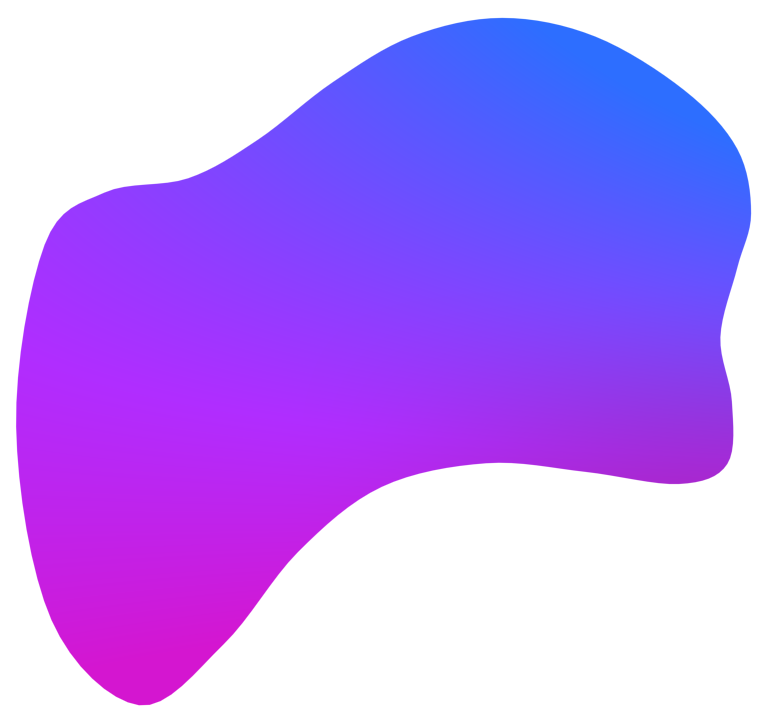
Write a WebGL 2 fragment shader that draws this background.

```glsl
#version 300 es
precision highp float;
// Draws one smooth gradient blob on a white ground.
// A closed Catmull-Rom spline gives the outline, as a signed distance;
// a bent scalar field runs the fill from blue through violet to magenta.

uniform vec2 u_resolution;
out vec4 fragColor;

const vec3 GROUND  = vec3(1.0);
const vec3 BLUE    = vec3(0.176, 0.431, 1.0);
const vec3 INDIGO  = vec3(0.431, 0.306, 1.0);
const vec3 VIOLET  = vec3(0.690, 0.176, 1.0);
const vec3 MAGENTA = vec3(0.831, 0.086, 0.816);
const vec3 SHADE   = vec3(0.92, 0.97, 0.84);  // tint of the lower right corner

const int STEPS = 8;   // straight pieces per spline span
const int KNOTS = 24;
// Spline knots as fractions of the canvas, clockwise from the left shoulder.
const vec2 OUTLINE[KNOTS] = vec2[KNOTS](
    vec2(0.136, 0.731), vec2(0.245, 0.751), vec2(0.336, 0.805), vec2(0.433, 0.885),
    vec2(0.536, 0.949), vec2(0.654, 0.975), vec2(0.775, 0.949), vec2(0.891, 0.874),
    vec2(0.960, 0.792), vec2(0.978, 0.702), vec2(0.960, 0.626), vec2(0.938, 0.529),
    vec2(0.953, 0.439), vec2(0.947, 0.352), vec2(0.884, 0.324), vec2(0.762, 0.341),
    vec2(0.633, 0.353), vec2(0.497, 0.320), vec2(0.388, 0.229), vec2(0.291, 0.100),
    vec2(0.181, 0.015), vec2(0.067, 0.134), vec2(0.021, 0.404), vec2(0.058, 0.658));

vec2 catmullRom(vec2 a, vec2 b, vec2 c, vec2 d, float t) {
    return b + 0.5 * t * (c - a + t * (2.0 * a - 5.0 * b + 4.0 * c - d
             + t * (3.0 * (b - c) + d - a)));
}

// Signed distance to the closed outline in canvas heights, negative inside.
float blobDistance(vec2 uv, vec2 aspect) {
    vec2 p = uv * aspect;
    vec2 from = OUTLINE[0] * aspect;
    float nearest = 1e6;
    float side = 1.0;
    for (int i = 0; i < KNOTS; i++) {
        vec2 a = OUTLINE[(i + KNOTS - 1) % KNOTS];
        vec2 b = OUTLINE[i];
        vec2 c = OUTLINE[(i + 1) % KNOTS];
        vec2 d = OUTLINE[(i + 2) % KNOTS];
        for (int k = 1; k <= STEPS; k++) {
            vec2 to = catmullRom(a, b, c, d, float(k) / float(STEPS)) * aspect;
            vec2 edge = to - from;
            vec2 rel = p - from;
            vec2 gap = rel - edge * clamp(dot(rel, edge) / dot(edge, edge), 0.0, 1.0);
            nearest = min(nearest, dot(gap, gap));
            // Each edge crossed by a ray to the right flips the side.
            if ((from.y > p.y) != (to.y > p.y)
                && rel.x < edge.x * rel.y / edge.y) side = -side;
            from = to;
        }
    }
    return side * sqrt(nearest);
}

vec3 fillColor(vec2 uv) {
    // The bands tilt more steeply towards the right.
    float v = uv.y - 0.5;
    float s = 0.68 - 0.25 * uv.x - v * (0.5 + 1.1 * uv.x) + 0.4 * v * v;
    s = clamp(s, 0.0, 1.0) * 3.0;
    vec3 color = mix(BLUE, INDIGO, min(s, 1.0));
    color = mix(color, VIOLET, clamp(s - 1.0, 0.0, 1.0));
    color = mix(color, MAGENTA, clamp(s - 2.0, 0.0, 1.0));
    // Soft shade in the lower right.
    float shade = smoothstep(0.35, 0.95, uv.x) * (1.0 - smoothstep(0.33, 0.62, uv.y));
    return color * mix(vec3(1.0), SHADE, shade);
}

void main() {
    vec2 uv = gl_FragCoord.xy / u_resolution;
    vec2 aspect = vec2(u_resolution.x / u_resolution.y, 1.0);
    float soft = 0.75 / u_resolution.y;
    float cover = 1.0 - smoothstep(-soft, soft, blobDistance(uv, aspect));
    fragColor = vec4(mix(GROUND, fillColor(uv), cover), 1.0);
}
```
